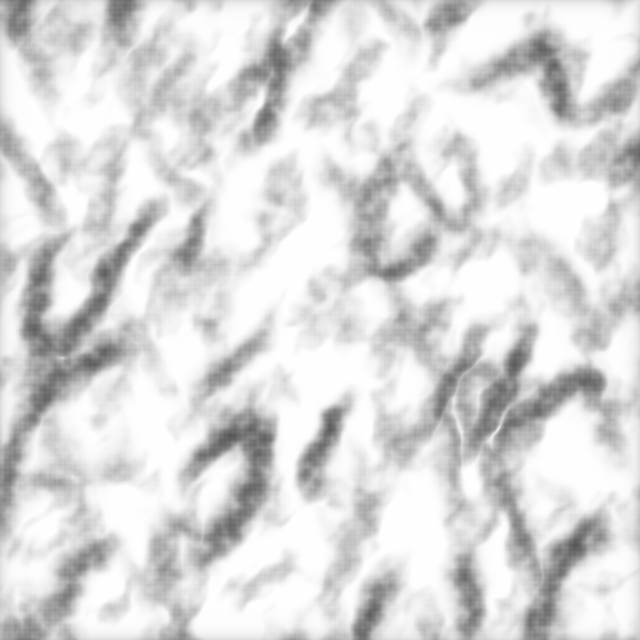
Reproduce this texture procedurally as a Shadertoy shader.

```glsl
#define VEIN_ANGLE 1.0
#define VEIN_SCALE vec2(7.5, 2.8)
#define VEIN_WIDTH 0.019
#define VEIN_DARKNESS 0.85
#define HAZE_SCALE vec2(13.0, 8.0)
#define HAZE_DARKNESS 0.27
#define WARP_AMOUNT 0.016
#define GRAIN_SCALE 36.0
#define GRAIN_CONTRAST 0.6
#define WEAVE_COUNT 128.0
#define WEAVE_CONTRAST 0.035
#define INK_LIMIT 0.75

const float TAU = 6.2831853;
const float PAPER_WHITE = 0.995;

// Random unit gradient for a lattice point
vec2 gradientAt(vec2 cell) {
    uvec2 k = uvec2(ivec2(cell)) * uvec2(1597u, 3571u);
    uint h = (k.x ^ (k.y << 8)) * 668265u + k.y;
    h = (h ^ (h >> 15)) * 739391u;
    h = (h ^ (h >> 13)) * 974711u;
    float angle = TAU * float((h >> 8) & 65535u) / 65536.0;
    return vec2(cos(angle), sin(angle));
}

float gradientNoise(vec2 p) {
    vec2 cell = floor(p), f = p - cell;
    vec2 u = f * f * f * (f * (f * 6.0 - 15.0) + 10.0);
    vec2 e = vec2(1.0, 0.0);
    float a = dot(gradientAt(cell), f);
    float b = dot(gradientAt(cell + e), f - e);
    float c = dot(gradientAt(cell + e.yx), f - e.yx);
    float d = dot(gradientAt(cell + e.xx), f - e.xx);
    return 1.3 * mix(mix(a, b, u.x), mix(c, d, u.x), u.y);
}

float fbm(vec2 p, int octaves) {
    float sum = 0.0, amplitude = 1.0;
    for (int i = 0; i < octaves; i++) {
        sum += amplitude * gradientNoise(p);
        p = mat2(1.6, 1.2, -1.2, 1.6) * p + 17.3;
        amplitude *= 0.5;
    }
    return sum;
}

// Coordinates across and along a direction
vec2 turned(vec2 p, float angle) {
    vec2 along = vec2(cos(angle), sin(angle));
    return vec2(dot(p, vec2(along.y, -along.x)), dot(p, along));
}

// Even-width lines along the zero level of a stretched noise, faded out in patches
float veins(vec2 p, float angle, float width) {
    vec2 q = turned(p, angle) * VEIN_SCALE;
    float level = gradientNoise(q + 5.7);
    vec2 probe = vec2(0.03, 0.0);
    vec2 slope = vec2(gradientNoise(q + probe + 5.7), gradientNoise(q + probe.yx + 5.7)) - level;
    float steepness = length(slope / probe.x * VEIN_SCALE);
    float offset = level / (steepness + 0.8) / width;
    float patches = smoothstep(-0.15, 0.4, gradientNoise(q * vec2(0.8, 1.5) + 31.4));
    return exp(-offset * offset) * patches;
}

void mainImage(out vec4 fragColor, in vec2 fragCoord) {
    vec2 uv = fragCoord / iResolution.xy;
    vec2 p = uv * vec2(iResolution.x / iResolution.y, 1.0);

    // Ragged outlines
    vec2 warp = vec2(fbm(p * 11.0 + 3.1, 3), fbm(p * 11.0 + 47.9, 3));
    vec2 bent = p + WARP_AMOUNT * warp;

    // Main veins, a fainter crossing set, and pale smoke
    float mainVeins = veins(bent, VEIN_ANGLE, VEIN_WIDTH);
    float crossVeins = veins(bent + 7.0, VEIN_ANGLE + 0.9, VEIN_WIDTH);
    float smoke = fbm(turned(bent, VEIN_ANGLE) * HAZE_SCALE + 12.6, 3);
    float haze = smoothstep(-0.1, 0.8, smoke);
    float ink = VEIN_DARKNESS * max(mainVeins, 0.45 * crossVeins) + HAZE_DARKNESS * haze;

    // Soft mottling and a faint woven grid
    float grain = 1.0 + GRAIN_CONTRAST * fbm(p * GRAIN_SCALE, 2);
    vec2 threads = cos(TAU * WEAVE_COUNT * p);
    ink *= max(grain, 0.0) * (1.0 + WEAVE_CONTRAST * (threads.x + threads.y));

    // Greyed rim
    vec2 border = min(uv, 1.0 - uv);
    ink += 0.14 * exp(-min(border.x, border.y) / 0.009);

    // Gentle saturation keeps the darkest cores grey
    ink = INK_LIMIT * (1.0 - exp(-ink / INK_LIMIT));
    fragColor = vec4(vec3(PAPER_WHITE - ink), 1.0);
}
```
